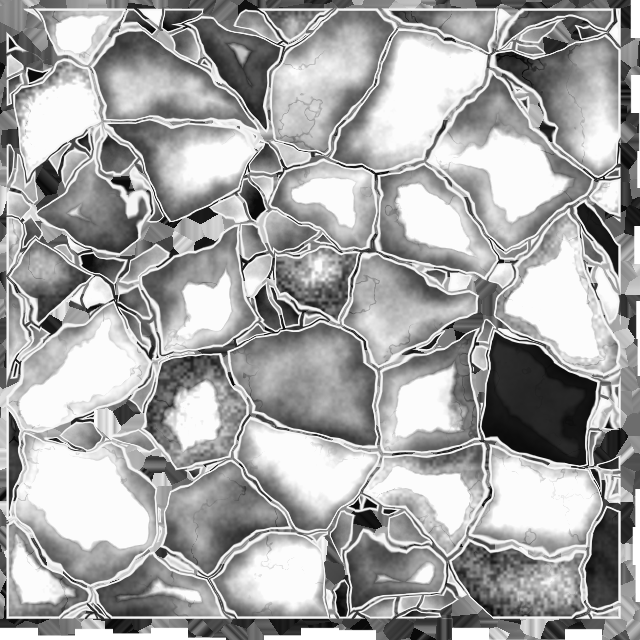
Write a Shadertoy shader that draws this texture map.

```glsl
// Grayscale occlusion atlas: shaded rock shards with white outlines on streaked padding.

struct Cell {
    vec2 id;      // lattice index of the nearest seed
    vec2 offset;  // vector from seed to point
    float edge;   // distance to the cell border
};

float hash(vec2 p) {
    vec3 q = fract(p.xyx * vec3(0.1031, 0.1030, 0.0973));
    q += dot(q, q.yzx + 33.33);
    return fract((q.x + q.y) * q.z);
}

vec2 hash2(vec2 p) { return vec2(hash(p), hash(p + 57.0)); }

// Value noise; softness 0 keeps linear kinks, 1 is fully rounded
float noise(vec2 p, float softness) {
    vec2 i = floor(p), f = fract(p);
    f = mix(f, f * f * (3.0 - 2.0 * f), softness);
    return mix(mix(hash(i), hash(i + vec2(1, 0)), f.x),
               mix(hash(i + vec2(0, 1)), hash(i + vec2(1, 1)), f.x), f.y);
}

float fbm(vec2 p) {
    float sum = 0.0, amplitude = 0.5;
    for (int i = 0; i < 5; i++) {
        sum += amplitude * noise(p, 1.0);
        p = mat2(1.6, 1.2, -1.2, 1.6) * p + 11.0;
        amplitude *= 0.5;
    }
    return sum / 0.97;
}

// Kinked displacement that makes borders angular and ragged
vec2 jag(vec2 p, float frequency, float amount) {
    vec2 q = p * frequency;
    return amount * (vec2(noise(q, 0.0), noise(q + 41.0, 0.0)) - 0.5);
}

vec2 seedPoint(vec2 id, vec2 size) {
    return (id + 0.06 + 0.88 * hash2(id)) * size;
}

Cell voronoi(vec2 p, vec2 size) {
    vec2 base = floor(p / size);
    Cell cell = Cell(base, vec2(0), 1.0);
    float best = 9.0;
    for (int y = -1; y <= 1; y++)
    for (int x = -1; x <= 1; x++) {
        vec2 id = base + vec2(x, y);
        vec2 d = p - seedPoint(id, size);
        if (dot(d, d) < best) { best = dot(d, d); cell.id = id; cell.offset = d; }
    }
    for (int y = -2; y <= 2; y++)
    for (int x = -2; x <= 2; x++) {
        if (x == 0 && y == 0) continue;
        vec2 away = seedPoint(cell.id + vec2(x, y), size) - p + cell.offset;
        cell.edge = min(cell.edge, dot(0.5 * away - cell.offset, normalize(away)));
    }
    return cell;
}

// Dome, tilt, worn plateau, cracks and grit of one large shard
float rockTone(vec2 p, Cell cell, float depth) {
    vec2 seed = cell.id;
    float relief = fbm(p * 9.0 + seed * 7.0);
    float detail = fbm(p * 26.0 + seed * 3.0);
    float angle = 6.283 * hash(seed + 5.0);
    float worn = depth + (relief - 0.5) * 0.07 + (detail - 0.5) * 0.012;
    float tone = mix(0.64, 1.08, hash(seed + 9.0));
    tone += dot(cell.offset, vec2(cos(angle), sin(angle))) * mix(1.0, 4.5, hash(seed + 13.0));
    tone += (relief - 0.5) * 0.5 + (detail - 0.5) * 0.28;
    tone *= mix(0.42, 1.0, smoothstep(-0.012, 0.04, worn));
    float plateau = step(0.4, hash(seed + 17.0));
    tone += plateau * (0.3 * smoothstep(0.026, 0.036, worn) - 0.2 * exp(-abs(worn - 0.026) * 260.0));
    float crack = abs(fbm(p * 15.0 - seed * 5.0) - 0.5);
    tone -= 0.16 * (1.0 - smoothstep(0.0, 0.018, crack)) * smoothstep(0.4, 0.6, relief);
    float rough = smoothstep(0.55, 0.95, hash(seed + 21.0));
    tone += (noise(p * 190.0, 1.0) - 0.55) * mix(0.06, 0.38, rough);
    return tone * mix(0.13, 1.0, step(0.1, hash(seed + 25.0)));
}

// Small chip with a plain slope
float chipTone(vec2 p, Cell cell) {
    float tone = mix(0.05, 1.1, hash(cell.id + 31.0));
    return tone + dot(cell.offset, hash2(cell.id) - 0.5) * 18.0 + (fbm(p * 45.0) - 0.5) * 0.4;
}

// Flat facets, some drawn out into fine diagonal streaks
float paddingTone(vec2 p) {
    Cell facet = voronoi(p, vec2(0.034, 0.03));
    float angle = 0.785 * floor(8.0 * hash(facet.id + 3.0));
    float streak = noise(vec2(dot(p, vec2(cos(angle), sin(angle))) * 240.0, hash(facet.id) * 90.0), 0.0);
    float tone = mix(0.08, 0.85, hash(facet.id + 7.0)) * mix(0.55, 1.3, noise(p * 6.0, 1.0));
    return tone + (streak - 0.5) * 0.5 * hash(facet.id + 11.0);
}

float outline(float d, float width, float blur) {
    return 1.0 - smoothstep(width - blur, width + blur, abs(d));
}

void mainImage(out vec4 fragColor, in vec2 fragCoord) {
    vec2 p = fragCoord / iResolution.xy;
    float blur = 0.8 / iResolution.y;

    // Ragged shards, kept inside the sheet margin
    vec2 ragged = p + jag(p, 9.0, 0.055) + jag(p, 30.0, 0.018) + jag(p, 85.0, 0.005);
    Cell rock = voronoi(ragged, vec2(0.19, 0.15));
    vec2 inset = min(p - vec2(0.012, 0.035), vec2(0.968, 0.985) - p);
    float margin = min(inset.x, inset.y);
    float gap = mix(0.004, 0.034, smoothstep(0.3, 0.85, noise(p * 7.0 + 3.0, 1.0)));
    float shard = min(rock.edge - gap, margin);

    // Chips fill the wider gaps
    Cell chip = voronoi(ragged + jag(p, 45.0, 0.012), vec2(0.062, 0.05));
    float chipEdge = min(min(chip.edge - 0.004, -shard - 0.006), margin);
    chipEdge = mix(-1.0, chipEdge, step(0.25, hash(chip.id + 19.0)));

    float tone = paddingTone(p);
    tone = mix(tone, chipTone(p, chip), smoothstep(-blur, blur, chipEdge));
    tone = mix(tone, rockTone(p, rock, shard), smoothstep(-blur, blur, shard));
    tone = clamp(tone, 0.04, 0.99);
    float lines = max(outline(shard, 0.0019, blur), outline(chipEdge, 0.0015, blur));
    tone = mix(tone, 0.96, lines);

    // Blank paper beyond the stepped padding
    float reach = 0.016 + 0.024 * hash(floor(p * 17.0));
    tone = mix(1.0, tone, smoothstep(-blur, blur, margin + reach));
    fragColor = vec4(vec3(tone), 1.0);
}
```
